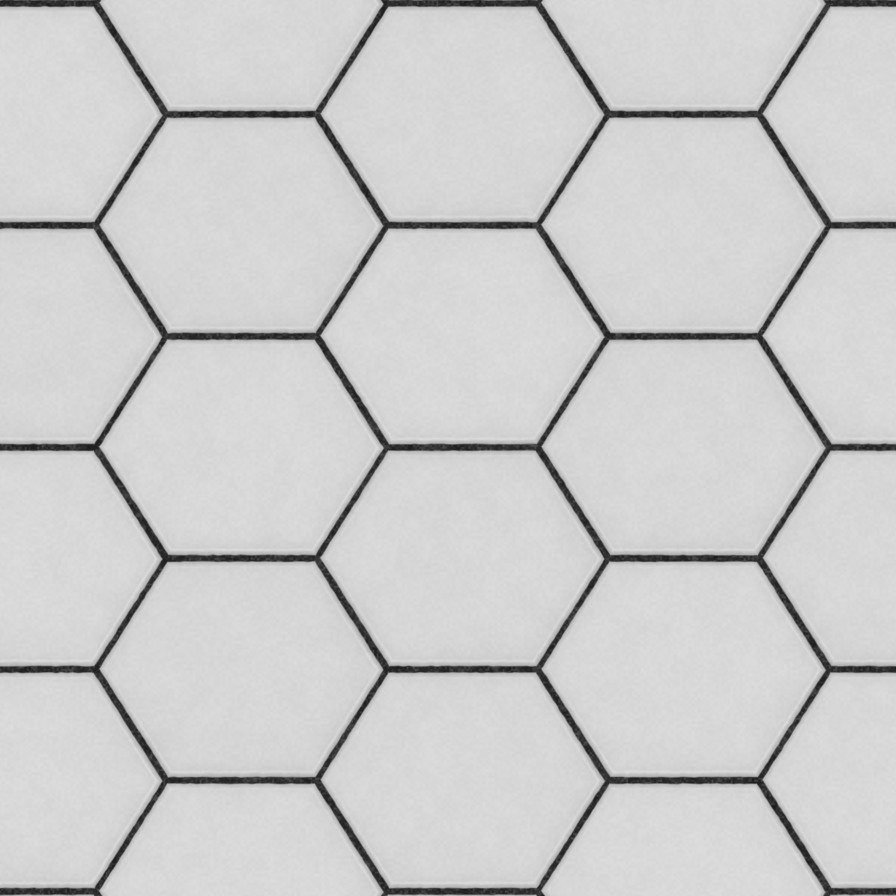
This pattern is drawn by a Shadertoy shader. Its source:

```glsl
// Pale hexagonal wall tiles with dark, gritty grout and softly bevelled rims.
// Two interleaved rectangular lattices of flat-topped hexagons; each point
// takes the hexagon that holds it, then is shaded by distance to its edges.

const vec2 PERIOD = vec2(0.4935, 0.2478);      // spacing of one lattice
const vec2 FIRST_CENTER = vec2(0.2695, 0.7485);
const vec2 SLANT_NORMAL = vec2(0.8438, 0.5365);
const float SLANT_APOTHEM = 0.1373;
// Grout half widths: level, falling and rising edges
const vec3 GROUT_HALF = vec3(0.0036, 0.0037, 0.0029);

float hash(vec2 p) {
    return fract(sin(dot(p, vec2(12.9898, 78.233))) * 43758.5453);
}

float valueNoise(vec2 p) {
    vec2 i = floor(p);
    vec2 f = fract(p);
    f = f * f * (3.0 - 2.0 * f);
    float low = mix(hash(i), hash(i + vec2(1.0, 0.0)), f.x);
    float high = mix(hash(i + vec2(0.0, 1.0)), hash(i + 1.0), f.x);
    return mix(low, high, f.y);
}

// Distance from the grout's edge, positive inside the tile
float tileDistance(vec2 p) {
    float level = 0.5 * PERIOD.y - abs(p.y);
    float falling = SLANT_APOTHEM - abs(dot(p, SLANT_NORMAL));
    float rising = SLANT_APOTHEM - abs(dot(p, SLANT_NORMAL * vec2(1.0, -1.0)));
    vec3 inside = vec3(level, falling, rising) - GROUT_HALF;
    return min(inside.x, min(inside.y, inside.z));
}

// Position within the nearest lattice cell; id receives its index
vec2 latticeCell(vec2 uv, vec2 center, out vec2 id) {
    vec2 q = (uv - center) / PERIOD + 0.5;
    id = floor(q);
    return (fract(q) - 0.5) * PERIOD;
}

float groutTone(vec2 uv) {
    float grit = valueNoise(uv * 420.0);
    float patches = valueNoise(uv * 110.0 + 31.0);
    return 0.11 + 0.15 * grit * grit + 0.07 * patches;
}

float tileTone(vec2 uv, vec2 p, float d, float seed) {
    // Glaze: slight tile variation, clouding and fine grain
    float tone = 0.846 + 0.008 * (seed - 0.5);
    tone += 0.014 * (valueNoise(uv * 45.0 + seed * 9.0) - 0.5);
    tone += 0.022 * (valueNoise(uv * 300.0) - 0.5);

    // Rim: wide shade, grey lip and a thin glint, strongest at lower right
    float inner = max(d, 0.0);
    float lowerRight = smoothstep(-0.09, 0.09, dot(p, vec2(0.5, -0.86)));
    float glint = exp(-pow((inner - 0.0058) / 0.0017, 2.0));
    tone -= mix(0.022, 0.05, lowerRight) * exp(-inner / 0.014);
    tone -= 0.14 * exp(-inner / 0.0032);
    tone += mix(0.02, 0.055, lowerRight) * glint;
    return tone;
}

void mainImage(out vec4 fragColor, in vec2 fragCoord) {
    vec2 uv = fragCoord / iResolution.y;

    // Choose between the two staggered lattices
    vec2 idA, idB;
    vec2 pA = latticeCell(uv, FIRST_CENTER, idA);
    vec2 pB = latticeCell(uv, FIRST_CENTER + 0.5 * PERIOD, idB);
    float dA = tileDistance(pA);
    float dB = tileDistance(pB);
    bool useA = dA > dB;
    vec2 p = useA ? pA : pB;
    float seed = useA ? hash(idA) : hash(idB + 17.0);

    // Slightly worn tile edge
    float d = max(dA, dB) + 0.0009 * (valueNoise(uv * 160.0) - 0.5);

    float softness = max(0.0012, 0.75 / iResolution.y);
    float cover = smoothstep(-softness, softness, d);
    float tone = mix(groutTone(uv), tileTone(uv, p, d, seed), cover);
    fragColor = vec4(vec3(tone), 1.0);
}
```
